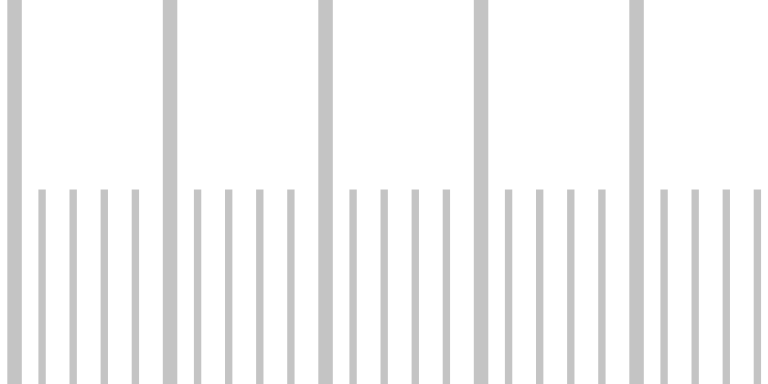
A Shadertoy shader for this pattern:

```glsl
// Grey ruler scale: tall wide bars, each followed by four short narrow ticks.

// Lengths are fractions of the canvas height
#define PITCH 0.08099
#define FIRST_EDGE 0.019
#define TICKS_PER_GROUP 5.0
#define MAJOR_WIDTH 0.0378
#define MINOR_WIDTH 0.0192
#define MINOR_HEIGHT 0.5065
#define BAR_COLOR vec3(0.77)
#define PAPER_COLOR vec3(1.0)

// Share of a pixel covered by the span from lo to hi
float spanCoverage(float x, float lo, float hi, float pixel) {
    float overlap = min(x + 0.5 * pixel, hi) - max(x - 0.5 * pixel, lo);
    return clamp(overlap / pixel, 0.0, 1.0);
}

void mainImage(out vec4 fragColor, in vec2 fragCoord) {
    float pixel = 1.0 / iResolution.y;
    vec2 p = fragCoord * pixel;

    // Cells start a quarter pitch early so both bar edges stay inside
    float cell = (p.x - FIRST_EDGE) / PITCH + 0.25;
    float index = floor(cell);
    float x = (cell - index - 0.25) * PITCH;

    // Every bar shares the same left edge alignment
    bool isMajor = mod(index + 0.5, TICKS_PER_GROUP) < 1.0;
    float width = isMajor ? MAJOR_WIDTH : MINOR_WIDTH;
    float bar = spanCoverage(x, 0.0, width, pixel);

    // Short ticks stop partway up; wide bars run the full height
    if (!isMajor) bar *= spanCoverage(p.y, 0.0, MINOR_HEIGHT, pixel);

    fragColor = vec4(mix(PAPER_COLOR, BAR_COLOR, bar), 1.0);
}
```
